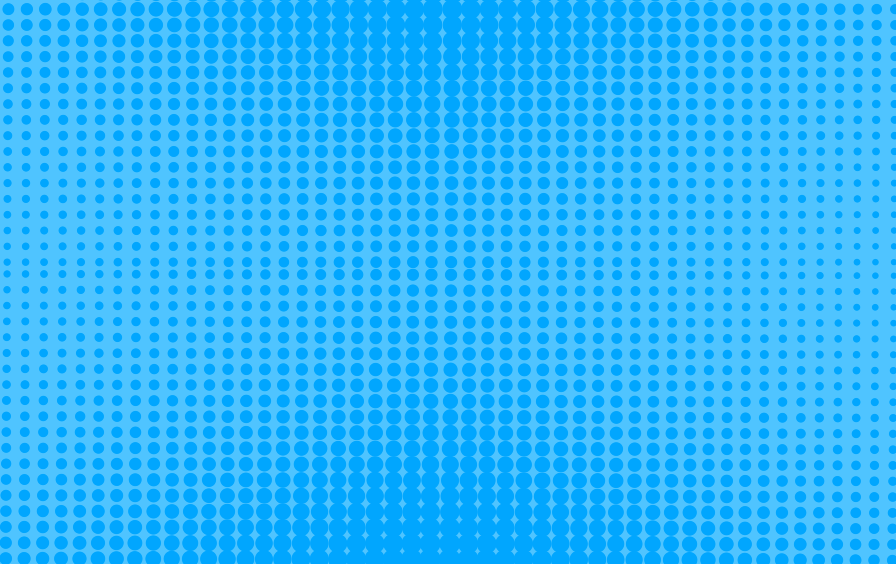
Reproduce this pattern procedurally as a Shadertoy shader.

```glsl
// Blue halftone dots that swell toward a vertical band and the top and bottom edges.

const vec3 LIGHT_BLUE = vec3(0.31, 0.77, 1.00);
const vec3 DEEP_BLUE  = vec3(0.005, 0.65, 0.995);

// Lengths below are parts per UNITS of the canvas height.
const float UNITS  = 483.0;
const vec2  PITCH  = vec2(15.8, 13.54);
const vec2  ORIGIN = vec2(385.3, 261.2);
const vec2  SEAM   = vec2(1.0, -2.7);    // offset past the two centre lines
const vec2  CENTRE = vec2(378.0, 253.0);

// Grid index to dot centre, with seams and a slight skew.
vec2 dotCentre(vec2 cell) {
    vec2 c = ORIGIN + PITCH * cell + SEAM * step(0.0, cell);
    float below = 1.0 - step(0.0, cell.y);
    return c + vec2(0.005 * (c.y - CENTRE.y), -0.002 * below * (c.x - CENTRE.x));
}

// Dots shrink sideways from the band and grow away from the waist.
float dotRadius(vec2 c) {
    vec2 away = abs(c - CENTRE) / vec2(382.0, 236.0);
    float edgeRadius = c.x < CENTRE.x ? 3.05 : 2.7;
    float waistRadius = mix(5.3, edgeRadius, away.x);
    return waistRadius * (1.0 + 0.7 * pow(away.y, 1.5));
}

// Signed distance to the union of the nearby dots.
float halftone(vec2 p) {
    vec2 nearest = floor((p - ORIGIN) / PITCH + 0.5);
    float d = UNITS;
    for (int j = -1; j <= 1; j++) {
        for (int i = -1; i <= 1; i++) {
            vec2 c = dotCentre(nearest + vec2(i, j));
            d = min(d, length(p - c) - dotRadius(c));
        }
    }
    return d;
}

void mainImage(out vec4 fragColor, in vec2 fragCoord) {
    float pixel = UNITS / iResolution.y;
    float d = halftone(fragCoord * pixel);
    float ink = 1.0 - smoothstep(-0.6 * pixel, 0.6 * pixel, d);
    fragColor = vec4(mix(LIGHT_BLUE, DEEP_BLUE, ink), 1.0);
}
```
